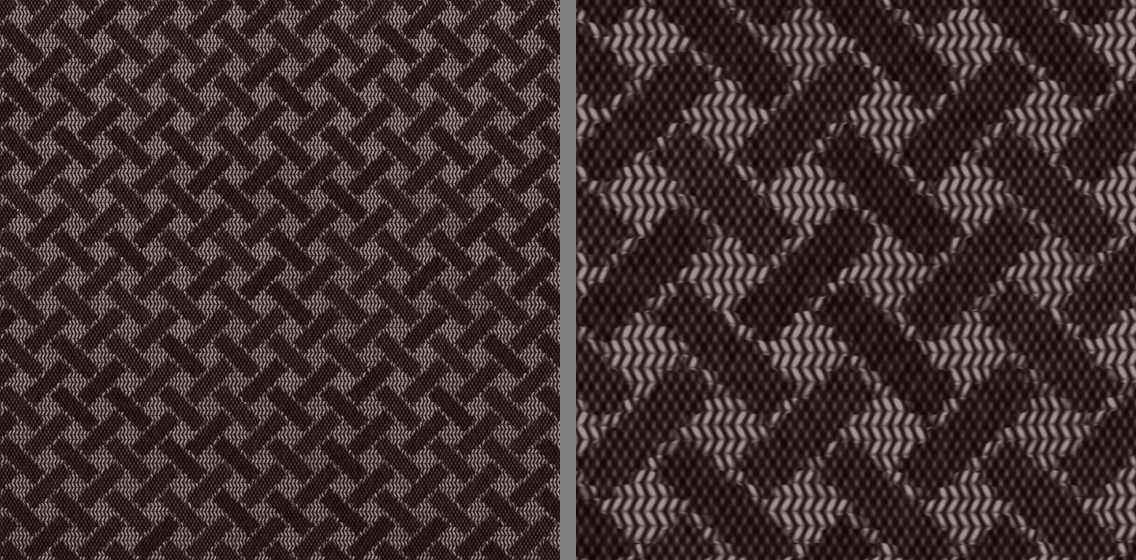
Left: the whole. Right: its middle third, enlarged.
This texture is drawn by a WebGL 2 fragment shader. Its source:

```glsl
#version 300 es
precision highp float;
// Woven upholstery: dark diagonal bars in a basket layout over a pale zigzag thread ground.

uniform vec2 u_resolution;
out vec4 fragColor;

const float TAU = 6.2831853;

float hash(vec2 p) {
    vec3 q = fract(p.xyx * vec3(0.1031, 0.1030, 0.0973));
    q += dot(q, q.yzx + 33.33);
    return fract((q.x + q.y) * q.z);
}

float cornerSlope(vec2 cell, vec2 offset) {
    float angle = TAU * hash(cell);
    return dot(vec2(cos(angle), sin(angle)), offset);
}

// Gradient noise, roughly -0.7 to 0.7
float gradientNoise(vec2 p) {
    vec2 i = floor(p), f = fract(p);
    vec2 s = f * f * f * (f * (f * 6.0 - 15.0) + 10.0);
    vec2 e = vec2(1.0, 0.0);
    float low = mix(cornerSlope(i, f), cornerSlope(i + e, f - e), s.x);
    float high = mix(cornerSlope(i + e.yx, f - e.yx), cornerSlope(i + 1.0, f - 1.0), s.x);
    return mix(low, high, s.y);
}

// Nearest bar: x is the signed distance, y a random value for that bar
vec2 basketBars(vec2 p) {
    vec2 a = vec2(p.x - p.y, p.x + p.y);
    vec2 nearest = vec2(9.0, 0.0);
    for (int k = 0; k < 4; k++) {
        vec2 cell = floor(a) + vec2(k & 1, k >> 1);
        vec2 q = abs(a - cell);
        if (mod(cell.x + cell.y, 2.0) > 0.5) q = q.yx;
        q -= vec2(0.70, 0.225);
        float d = length(max(q, 0.0)) + min(max(q.x, q.y), 0.0);
        if (d < nearest.x) nearest = vec2(d, hash(cell + 40.0));
    }
    return nearest;
}

// Pale strands leaning left and right on alternate rows
float zigzagThreads(vec2 t) {
    float lean = abs(fract(t.y * 0.5) * 2.0 - 1.0);
    float x = t.x + 0.6 * lean + 0.18 * gradientNoise(t * 0.35);
    float strand = 0.5 + 0.5 * cos(TAU * x);
    float rowFade = mix(0.45, 1.0, sin(0.5 * TAU * fract(t.y)));
    return 0.13 + 1.2 * strand * rowFade;
}

// Small staggered stitches on the dark bars
float barStitches(vec2 t) {
    vec2 s = t * vec2(1.0, 1.5);
    float stitch = 0.5 + 0.5 * cos(TAU * s.x) * cos(0.5 * TAU * s.y);
    return 0.03 + 0.45 * stitch * stitch;
}

void main() {
    vec2 uv = gl_FragCoord.xy / u_resolution.y;

    // Slight unevenness of the cloth
    vec2 cloth = uv + 0.003 * vec2(gradientNoise(uv * 5.0), gradientNoise(uv * 5.0 + 17.0));
    vec2 thread = cloth * vec2(150.0, 116.0);

    // Bar edges step from one thread row to the next
    float row = floor(thread.y) + smoothstep(0.65, 1.0, fract(thread.y));
    vec2 stepped = vec2(cloth.x, mix(cloth.y, row / 116.0, 0.8));
    vec2 bar = basketBars((stepped - vec2(0.422, 0.548)) * vec2(10.4, 10.75));
    float edge = bar.x + 0.05 * gradientNoise(thread * 0.8);
    float ground = smoothstep(-0.04, 0.04, edge);

    // Thread brightness with uneven yarn and worn patches
    float yarn = gradientNoise(thread * vec2(0.9, 0.7) + 60.0);
    float wear = gradientNoise(uv * 14.0 + 5.0);
    float pale = zigzagThreads(thread) * (1.0 + 0.35 * yarn + 0.22 * wear);
    float dark = barStitches(thread) * (0.8 + 0.4 * bar.y) + 0.10 * yarn;
    float tone = mix(dark, pale, ground);

    // Soft light, a little weaker toward the bottom
    tone *= mix(0.90, 1.08, uv.y) + 0.10 * gradientNoise(uv * 3.0 + 9.0);
    tone += 0.05 * (hash(floor(thread * 2.0)) - 0.5);

    vec3 color = mix(vec3(0.09, 0.02, 0.03), vec3(0.60, 0.52, 0.53), clamp(tone, 0.0, 1.08));
    fragColor = vec4(color, 1.0);
}
```
